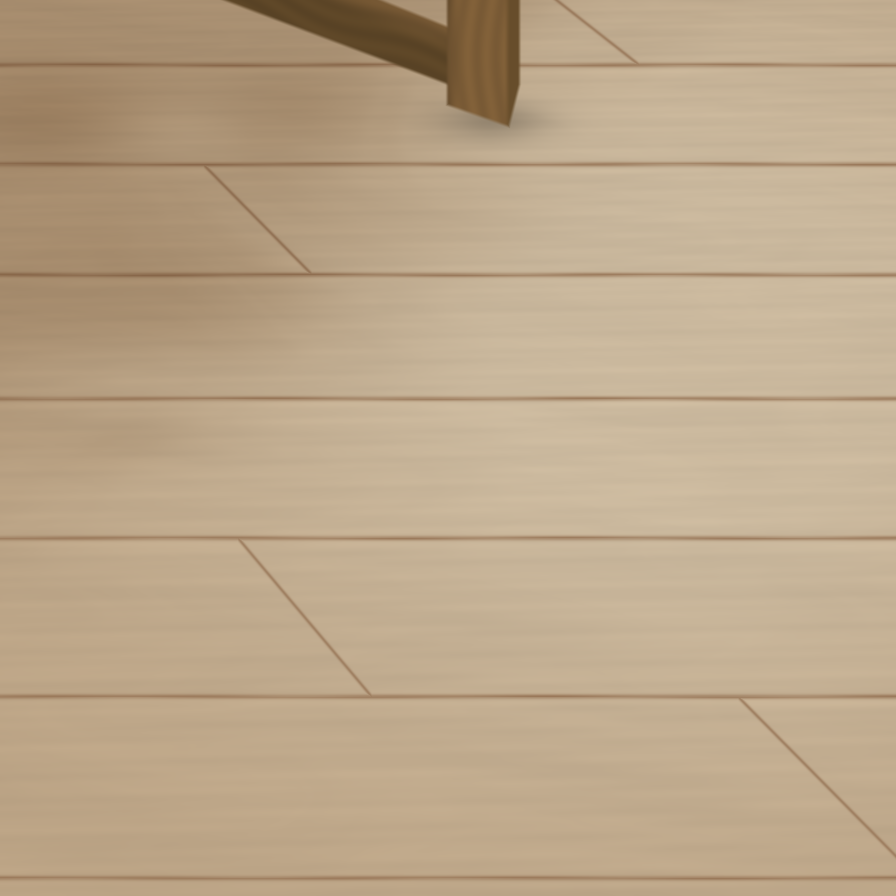
A Shadertoy shader for this texture:

```glsl
// Pale plank floor in perspective with soft shade and the foot of a wooden chair.
#define HORIZON 2.004      // height of the vanishing line above the top edge
#define VANISH_X -1.93     // where the end joints converge
#define ROW_OFFSET 19.73   // phase of the plank rows
#define ROW_SCALE 40.97    // perspective scale of the plank rows
#define SEAM_WIDTH 0.0026
#define JOINT_WIDTH 0.0019
#define GRAIN 0.016
#define SHADE 0.90

const vec3 PALE = vec3(0.79, 0.72, 0.615);
const vec3 TAN = vec3(0.725, 0.63, 0.51);
const vec3 SHADOW = vec3(0.60, 0.495, 0.375);
const vec3 SEAM = vec3(0.59, 0.455, 0.335);
const vec3 RAIL = vec3(0.36, 0.27, 0.15);
const vec3 LEG = vec3(0.49, 0.365, 0.215);

// Position along u of the end joint in rows -1 to 6; 9 means none in view
const float JOINTS[8] = float[8](1.273, 9.0, 0.986, 9.0, 9.0, 0.843, 0.990, 9.0);

float hash(float n) { return fract(sin(n * 91.7 + 4.3) * 4375.5); }

float blob(vec2 p, vec2 center, vec2 radius) {
    vec2 d = (p - center) / radius;
    return exp(-dot(d, d));
}

// Layered sines, each bending the next
float waves(vec2 q) {
    float sum = 0.0, weight = 0.5;
    for (int i = 0; i < 5; i++) {
        q += 0.55 * sin(q.yx * 1.3 + float(i) * 2.1);
        sum += weight * sin(q.x + 1.7 * sin(q.y));
        q = mat2(1.5, 0.7, -0.7, 1.5) * q + 3.7;
        weight *= 0.62;
    }
    return sum;
}

// Coverage of a shape from its signed distance (positive inside)
float cover(float d) { return smoothstep(-0.0025, 0.0025, d); }

vec3 planks(vec2 p) {
    float depth = p.y + HORIZON;
    float v = ROW_OFFSET - ROW_SCALE / depth;
    float u = (p.x - VANISH_X) / depth;
    float row = floor(v);
    float joint = JOINTS[clamp(int(row) + 1, 0, 7)];
    float board = hash(row + 13.0 * step(joint, u));

    // Broad light, brightest right of centre
    float light = blob(p, vec2(0.78, 0.40), vec2(0.62, 0.50));
    vec3 color = mix(TAN, PALE, clamp(light * 1.15, 0.0, 1.0));

    // Grain along each board, warped into long arches
    float bend = sin(u * 9.0 + board * 40.0) + 0.5 * sin(u * 23.0 + board * 17.0);
    float streak = sin(v * 31.0 + bend * 2.2 + board * 30.0)
                 + 0.7 * sin(v * 57.0 - bend * 3.1 + u * 12.0)
                 + 0.5 * sin(v * 97.0 + u * 31.0 + bend);
    float patchy = waves(vec2(u * 22.0 + board * 50.0, v * 5.0));
    color *= 1.0 + GRAIN * (0.45 * streak + 0.7 * patchy) + 0.018 * (board - 0.5);

    // Seams between rows, with a faint bevel light below, and slanted end joints
    float across = (v - floor(v + 0.5)) * depth * depth / ROW_SCALE;
    float wear = 0.72 + 0.14 * sin(u * 37.0 + row * 3.0) + 0.08 * sin(u * 91.0);
    float seam = exp(-pow(across / SEAM_WIDTH, 2.0)) * wear;
    float bevel = exp(-pow((across - 0.007) / 0.004, 2.0));
    float along = (u - joint) * depth * inversesqrt(1.0 + u * u);
    float cut = exp(-pow(along / JOINT_WIDTH, 2.0)) * 0.78;
    color *= 1.0 + 0.018 * bevel;
    return mix(color, SEAM, max(seam, cut));
}

// Soft shade spreading from the upper left
float shade(vec2 p) {
    float edge = 0.56 - 0.76 * p.x - p.y + 0.05 * waves(p * vec2(7.0, 10.0));
    float s = 0.50 * smoothstep(-0.10, 0.26, edge);
    s += 0.36 * blob(p, vec2(0.22, 0.34), vec2(0.20, 0.09));
    s += 0.34 * blob(p, vec2(0.05, 0.13), vec2(0.13, 0.06));
    s += 0.26 * blob(p, vec2(0.36, 0.13), vec2(0.13, 0.06));
    s += 0.22 * blob(p, vec2(0.46, 0.24), vec2(0.14, 0.07));
    s += 0.22 * blob(p, vec2(0.12, 0.49), vec2(0.14, 0.04));
    s -= 0.20 * blob(p, vec2(0.20, 0.15), vec2(0.08, 0.04));
    return clamp(s, 0.0, 1.0);
}

vec3 chair(vec3 color, vec2 p) {
    // Slanted rail: dark face with a lighter upper strip
    float top = p.y - 0.40 * (p.x - 0.425);
    float bottom = 0.376 * (p.x - 0.25) - p.y;
    float rail = min(min(top, bottom) * 0.93, 0.505 - p.x);
    vec3 railColor = mix(RAIL, LEG * 0.92, smoothstep(0.035, 0.0, top));
    railColor *= 1.0 + 0.04 * sin(top * 260.0 + 2.0 * sin(p.x * 30.0));
    color = mix(color, railColor, cover(rail));

    // Upright leg with a narrow side face
    float foot = min((0.117 + 0.35 * (p.x - 0.499) - p.y) * 0.94,
                     (0.141 - 3.9 * (p.x - 0.568) - p.y) * 0.25);
    float leg = min(foot, min(p.x - 0.499, 0.580 - p.x));
    vec3 legColor = LEG * (1.0 + 0.04 * sin(p.x * 300.0 + 2.0 * sin(p.y * 25.0)));
    legColor = mix(legColor, RAIL * 1.12, smoothstep(0.562, 0.570, p.x));
    legColor *= 1.0 - 0.18 * smoothstep(0.515, 0.499, p.x);
    return mix(color, legColor, cover(leg));
}

void mainImage(out vec4 fragColor, in vec2 fragCoord) {
    vec2 p = fragCoord / iResolution.xy;
    p.y = 1.0 - p.y;   // measure downward from the top edge
    vec3 color = planks(p);
    color *= mix(vec3(1.0), SHADOW / PALE, SHADE * shade(p));
    color *= 1.0 - 0.22 * blob(p, vec2(0.55, 0.135), vec2(0.06, 0.022));
    fragColor = vec4(chair(color, p), 1.0);
}
```
